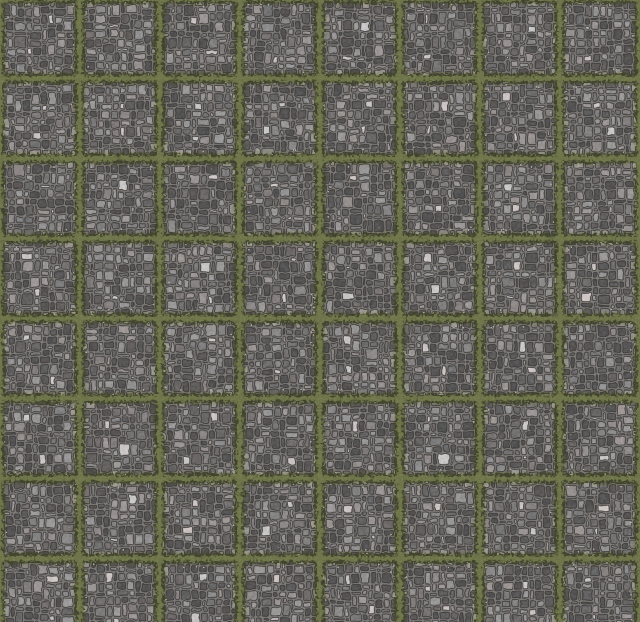
Reproduce this pattern procedurally as a WebGL 1 fragment shader.

```glsl
precision highp float;

uniform vec2 u_resolution;

const float TILES_ACROSS = 8.0;
const float STONES_PER_TILE = 10.0;

float hash(vec2 p) {
  vec3 q = fract(p.xyx * 0.1031);
  q += dot(q, q.yzx + 33.33);
  return fract((q.x + q.y) * q.z);
}

vec2 hash2(vec2 p) {
  return vec2(hash(p), hash(p + 71.0));
}

float noise(vec2 p) {
  vec2 i = floor(p);
  vec2 f = fract(p);
  f = f * f * (3.0 - 2.0 * f);
  float low = mix(hash(i), hash(i + vec2(1.0, 0.0)), f.x);
  float high = mix(hash(i + vec2(0.0, 1.0)), hash(i + 1.0), f.x);
  return mix(low, high, f.y);
}

float roundBox(vec2 p, vec2 halfSize, float radius) {
  vec2 q = abs(p) - halfSize + radius;
  return length(max(q, 0.0)) + min(max(q.x, q.y), 0.0) - radius;
}

float jitter(vec2 corner, vec2 seed) {
  return (hash(corner + seed) - 0.5) * 0.78;
}

// Pinwheel grid: rectangles of uneven size that never overlap (xy low, zw high)
vec4 stoneBounds(vec2 id, vec2 seed) {
  float a = jitter(id, seed);
  float b = jitter(id + vec2(1.0, 0.0), seed);
  float c = jitter(id + vec2(0.0, 1.0), seed);
  float d = jitter(id + 1.0, seed);
  float odd = mod(id.x + id.y, 2.0);
  vec4 shift = mix(vec4(c, a, b, d), vec4(a, b, d, c), odd);
  return vec4(id, id + 1.0) + shift;
}

// Distance to the nearest stone, and its cell
vec3 nearestStone(vec2 p, vec2 seed) {
  vec3 best = vec3(10.0, 0.0, 0.0);
  for (int y = -1; y <= 1; y++) {
    for (int x = -1; x <= 1; x++) {
      vec2 id = floor(p) + vec2(float(x), float(y));
      vec4 bounds = stoneBounds(id, seed);
      vec2 halfSize = (bounds.zw - bounds.xy) * 0.5 - 0.075;
      float radius = min(0.22, min(halfSize.x, halfSize.y));
      float d = roundBox(p - (bounds.xy + bounds.zw) * 0.5, halfSize, radius);
      if (d < best.x) best = vec3(d, id);
    }
  }
  return best;
}

// One pale stone in the upper half of each tile and one in the lower
float isPale(vec2 id, vec2 seed) {
  vec2 upper = floor(vec2(3.0, 2.0) + hash2(seed + 5.0) * vec2(4.0, 2.0));
  vec2 lower = floor(vec2(3.0, 6.0) + hash2(seed + 9.0) * vec2(4.0, 2.0));
  return max(1.0 - step(0.5, distance(id, upper)),
             1.0 - step(0.5, distance(id, lower)));
}

vec3 cobbles(vec2 p, vec2 seed, float blur) {
  vec2 rough = vec2(noise(p * 2.3 + seed), noise(p * 2.3 + seed + 40.0)) - 0.5;
  vec3 stone = nearestStone(p + rough * 0.2, seed);
  vec2 key = stone.yz + seed;
  float level = mix(0.33, 0.60, smoothstep(0.1, 0.9, hash(key + 23.0)));
  level = mix(level, 0.78, isPale(stone.yz, seed));
  level += (noise(p * 4.0 + seed) - 0.5) * 0.07;
  vec3 warmth = mix(vec3(1.0), vec3(1.03, 0.985, 0.975), hash(key + 61.0));
  vec3 outline = vec3(0.235, 0.225, 0.225);
  vec3 mortar = vec3(0.49, 0.48, 0.465);
  vec3 color = mix(level * warmth, outline, smoothstep(-blur, blur, stone.x + 0.10));
  return mix(color, mortar, smoothstep(-blur, blur, stone.x - 0.005));
}

// Sparse bright grit
float grit(vec2 p, vec2 seed, float blur) {
  vec2 id = floor(p);
  vec2 center = 0.3 + 0.4 * hash2(id + seed + 13.0);
  float present = step(0.965, hash(id + seed + 31.0));
  return present * (1.0 - smoothstep(0.3 - blur, 0.3 + blur, distance(fract(p), center)));
}

// Dense speckled blades, darkest beside the paving
vec3 grass(vec2 p, float depth) {
  vec3 dark = vec3(0.255, 0.265, 0.18);
  vec3 light = vec3(0.44, 0.465, 0.295);
  float blades = noise(p * 46.0) - 0.5;
  vec3 color = mix(dark, light, smoothstep(0.0, 0.04, depth + blades * 0.06));
  return color * (0.94 + 0.12 * noise(p * 60.0 + 50.0));
}

void main() {
  // Tile units, counted downward from the top edge
  vec2 p = vec2(gl_FragCoord.x, u_resolution.y - gl_FragCoord.y);
  p = p * TILES_ACROSS / u_resolution.x + vec2(0.003, 0.02);
  float pixel = TILES_ACROSS / u_resolution.x;
  vec2 local = fract(p);
  vec2 seed = floor(p) * 17.0;
  float panel = roundBox(local - 0.5, vec2(0.446), 0.03);

  // Paved panel, with grit gathered along its rim
  vec3 color = cobbles(local * STONES_PER_TILE, seed, pixel * STONES_PER_TILE * 0.75);
  float speck = grit(local * 32.0, seed, pixel * 16.0);
  color = mix(color, vec3(0.70, 0.69, 0.66), speck * smoothstep(-0.10, -0.06, panel));

  // Ragged grass joint, with stray blades tinting the rim
  float ragged = panel + (noise(p * 44.0 + 90.0) - 0.5) * 0.05;
  color = mix(color, color * vec3(0.92, 0.95, 0.77), smoothstep(-0.05, 0.0, ragged));
  color = mix(color, grass(p, panel), smoothstep(-pixel, pixel, ragged + 0.004));
  gl_FragColor = vec4(color, 1.0);
}
```
